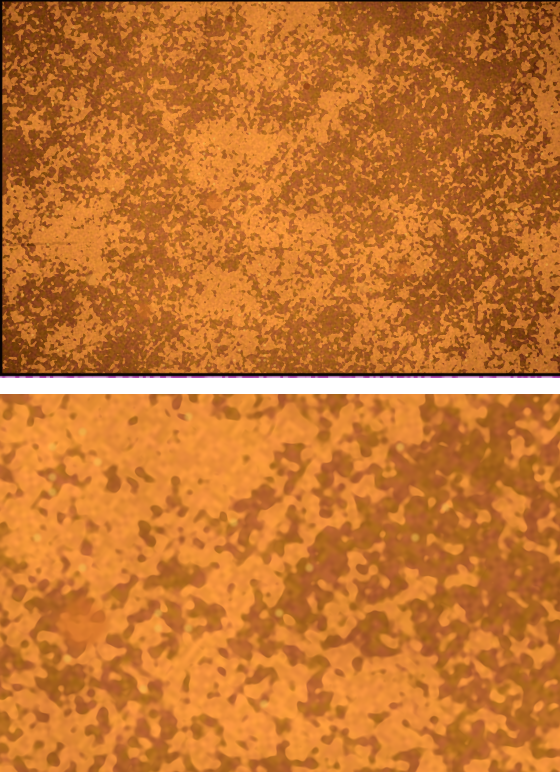
Top, the full canvas; bottom, a detail of the centre.
Write a Shadertoy shader that draws this texture.

```glsl
// Tarnished copper under a microscope: smooth orange metal covered by fine brown
// flecks whose density drifts in patches, with stains, glints and scratches.
// Layered value noise sets one tone, which a brown-to-orange ramp then colours.

float hash(vec2 cell) {
    vec3 q = fract(cell.xyx * 0.1031);
    q += dot(q, q.yzx + 33.33);
    return fract((q.x + q.y) * q.z);
}

float noise(vec2 p) {
    vec2 i = floor(p);
    vec2 f = fract(p);
    f = f * f * (3.0 - 2.0 * f);
    float low = mix(hash(i), hash(i + vec2(1.0, 0.0)), f.x);
    float high = mix(hash(i + vec2(0.0, 1.0)), hash(i + vec2(1.0, 1.0)), f.x);
    return mix(low, high, f.y);
}

float clouds(vec2 p) {
    float sum = 0.0;
    float amp = 0.53;
    for (int i = 0; i < 3; i++) {
        sum += amp * noise(p);
        p = p * 2.1 + 17.3;
        amp *= 0.58;
    }
    return sum;
}

// Scratch from a to b, fading toward b
float scratch(vec2 p, vec2 a, vec2 b, float width) {
    vec2 ab = b - a;
    float t = clamp(dot(p - a, ab) / dot(ab, ab), 0.0, 1.0);
    float d = length(p - a - ab * t);
    return (1.0 - smoothstep(width * 0.3, width, d)) * (1.0 - 0.6 * t);
}

void mainImage(out vec4 fragColor, in vec2 fragCoord) {
    vec2 uv = fragCoord / iResolution.xy;
    float aspect = iResolution.x / iResolution.y;
    vec2 p = vec2(uv.x * aspect, uv.y);
    float pixel = 1.0 / iResolution.y;
    vec2 turned = vec2(0.8 * p.x - 0.6 * p.y, 0.6 * p.x + 0.8 * p.y) + 2.0;
    float ripple = noise(p * 60.0) - 0.5;

    // Where flecks gather: drifting clouds, a dense right band, bare patches
    float density = 0.75 * (clouds(p * 5.0 + 3.0) - 0.5);
    density += 0.35 * (noise(p * 27.0 + 40.0) - 0.5);
    density += 0.08 * (1.0 - smoothstep(0.0, 0.16, abs(uv.x - 0.8)));
    vec2 lowerPatch = (p - vec2(1.07, 0.38)) / 0.11;
    vec2 upperPatch = (p - vec2(1.44, 0.70)) / 0.12;
    density -= 0.2 * (exp(-dot(lowerPatch, lowerPatch)) + exp(-dot(upperPatch, upperPatch)));

    // Flecks: two grain sizes at different angles, cut by a soft threshold
    float grain = 0.6 * noise(p * 100.0 + ripple) + 0.4 * noise(turned * 165.0);
    float fleck = smoothstep(0.40, 0.62, grain + density);
    float sideways = smoothstep(0.12, 0.45, abs(uv.x - 0.45));

    // Tone: lamp falloff, flecks, fine shimmer
    vec2 fromLamp = (uv - vec2(0.49, 0.46)) * vec2(1.0, 0.85);
    float falloff = pow(dot(fromLamp, fromLamp) + 0.0001, 1.4);
    float tone = 1.0 - 1.6 * falloff - fleck * mix(0.45, 0.58, sideways);
    tone += 0.22 * (noise(turned * 210.0 + 9.0) - 0.5);
    tone += 0.16 * (noise(p * 13.0 + 60.0) - 0.5);

    // Scratches
    vec2 wavy = p + 0.005 * ripple;
    float marks = scratch(wavy, vec2(0.0, 0.352), vec2(0.20, 0.357), 0.005);
    marks += 0.6 * scratch(wavy, vec2(0.548, 1.0), vec2(0.54, 0.87), 0.004);
    marks += 0.6 * scratch(wavy, vec2(1.42, 0.83), vec2(1.33, 0.68), 0.012);
    tone -= 0.35 * marks;
    vec3 color = mix(vec3(0.42, 0.20, 0.05), vec3(0.93, 0.56, 0.22), tone);

    // Purple and olive tints between the flecks
    float tint = noise(turned * 120.0 + 50.0) - 0.5;
    color += tint * vec3(0.03, -0.05, 0.09) * (0.4 + 0.6 * fleck);

    // Round stains, from wide reddish discs down to small rusty dots
    for (int i = 0; i < 9; i++) {
        float k = float(i);
        vec2 center = vec2(hash(vec2(k, 31.0)) * aspect, hash(vec2(k, 57.0)));
        float kind = mod(k, 3.0);
        float radius = 0.028 - 0.009 * kind;
        float d = length(p - center) + 0.01 * ripple;
        float disc = 1.0 - smoothstep(radius * 0.5, radius, d);
        vec3 stain = mix(vec3(0.84, 0.44, 0.15), vec3(0.93, 0.60, 0.24), step(0.5, kind));
        stain = mix(stain, vec3(0.56, 0.23, 0.04), step(1.5, kind));
        color = mix(color, stain * (1.0 - falloff), 0.6 * disc);
    }

    // Sparse yellow glints
    vec2 cell = floor(p * 75.0);
    float spot = 1.0 - smoothstep(0.1, 0.4, length(fract(p * 75.0) - 0.5));
    float glint = step(0.975, hash(cell + 90.0)) * spot;
    color = mix(color, vec3(0.96, 0.75, 0.32), 0.55 * glint * (1.0 - falloff));

    // Black frame and a dashed magenta strip along the bottom
    float inside = smoothstep(-pixel, pixel, p.x - 0.006)
                 * smoothstep(-pixel, pixel, 0.996 - p.y)
                 * smoothstep(-pixel, pixel, p.y - 0.013);
    color = mix(vec3(0.04, 0.015, 0.01), color, inside);
    float dash = smoothstep(0.25, 0.6, noise(vec2(p.x * 110.0, 9.0)));
    vec3 strip = mix(vec3(0.69, 0.29, 0.70), vec3(0.85, 0.60, 0.86), dash);
    color = mix(color, strip, 1.0 - smoothstep(-pixel, pixel, p.y - 0.005));

    fragColor = vec4(clamp(color, 0.0, 1.0), 1.0);
}
```
